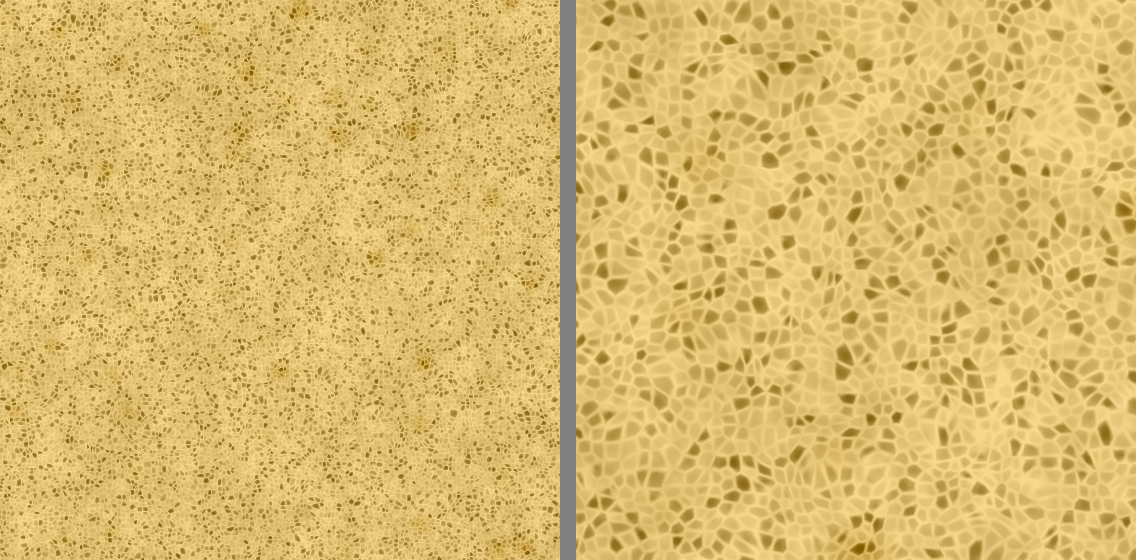
Left, the full canvas; right, a detail of the centre.
Give the GLSL for this texture, as a Shadertoy shader.

```glsl
// Fine open-celled yellow sponge: pale walls, ochre pores and soft stained patches.

// Three random values in 0..1 for a lattice point
vec3 hash3(vec2 p) {
    vec3 q = fract(p.xyx * vec3(0.1031, 0.1030, 0.0973));
    q += dot(q, q.yxz + 33.33);
    return fract((q.xxy + q.yzz) * q.zyx);
}

float valueNoise(vec2 p) {
    vec2 cell = floor(p), f = fract(p);
    f = f * f * (3.0 - 2.0 * f);
    float low = mix(hash3(cell).x, hash3(cell + vec2(1, 0)).x, f.x);
    float high = mix(hash3(cell + vec2(0, 1)).x, hash3(cell + vec2(1, 1)).x, f.x);
    return mix(low, high, f.y);
}

// x: distance to the pore wall, y: distance to the pore centre, z: pore depth
vec3 foam(vec2 p) {
    vec2 cell = floor(p);
    float nearest = 9.0, second = 9.0, depth = 0.0;
    for (int y = -1; y <= 1; y++)
    for (int x = -1; x <= 1; x++) {
        vec2 id = cell + vec2(x, y);
        vec3 rnd = hash3(id + 71.0);
        // Deep pores are slightly larger
        float d = length(id + 0.08 + 0.84 * rnd.xy - p) - 0.12 * rnd.z;
        if (d < nearest) {
            second = nearest;
            nearest = d;
            depth = rnd.z;
        } else {
            second = min(second, d);
        }
    }
    return vec3(second - nearest, nearest, depth);
}

// Scattered round stains of varied strength
float stains(vec2 p) {
    vec2 cell = floor(p);
    float sum = 0.0;
    for (int y = -1; y <= 1; y++)
    for (int x = -1; x <= 1; x++) {
        vec2 id = cell + vec2(x, y);
        vec3 rnd = hash3(id + 213.0);
        vec2 offset = p - id - rnd.xy;
        float strength = pow(rnd.z, 4.0);
        sum += strength * exp(-dot(offset, offset) * mix(45.0, 18.0, rnd.x));
    }
    return min(sum, 1.0);
}

void mainImage(out vec4 fragColor, in vec2 fragCoord) {
    vec2 uv = fragCoord / iResolution.y;

    // Slightly warped cells, so that no lattice shows
    vec2 warp = vec2(valueNoise(uv * 40.0), valueNoise(uv * 40.0 + 57.0));
    vec3 cells = foam(uv * 122.0 + 1.2 * warp);
    float pore = smoothstep(0.0, 0.5, cells.x);
    float pit = 1.0 - smoothstep(0.0, 0.45, cells.y);

    // Uneven density at several scales
    float stain = stains(uv * 11.0);
    float broad = valueNoise(uv * 5.0 + 9.0) - 0.5;
    float patchy = valueNoise(uv * 24.0 + 31.0) - 0.5;
    float fine = valueNoise(uv * 150.0 + 83.0) - 0.5;

    // Tone runs from pore shadow to lit wall
    float depth = pow(cells.z, 3.0);
    float tone = 0.99 - pore * (0.17 + 0.75 * depth) - 0.3 * pit * depth;
    tone += 0.1 * broad + 0.2 * patchy + 0.24 * fine;
    tone -= stain * (0.22 + 0.2 * pore);
    tone = clamp(tone, -0.35, 1.12);

    vec3 shadowOchre = vec3(0.62, 0.49, 0.17);
    vec3 paleWall = vec3(0.93, 0.81, 0.51);
    vec3 color = mix(shadowOchre, paleWall, tone);
    color -= stain * vec3(0.0, 0.03, 0.09);
    fragColor = vec4(clamp(color, 0.0, 1.0), 1.0);
}
```
